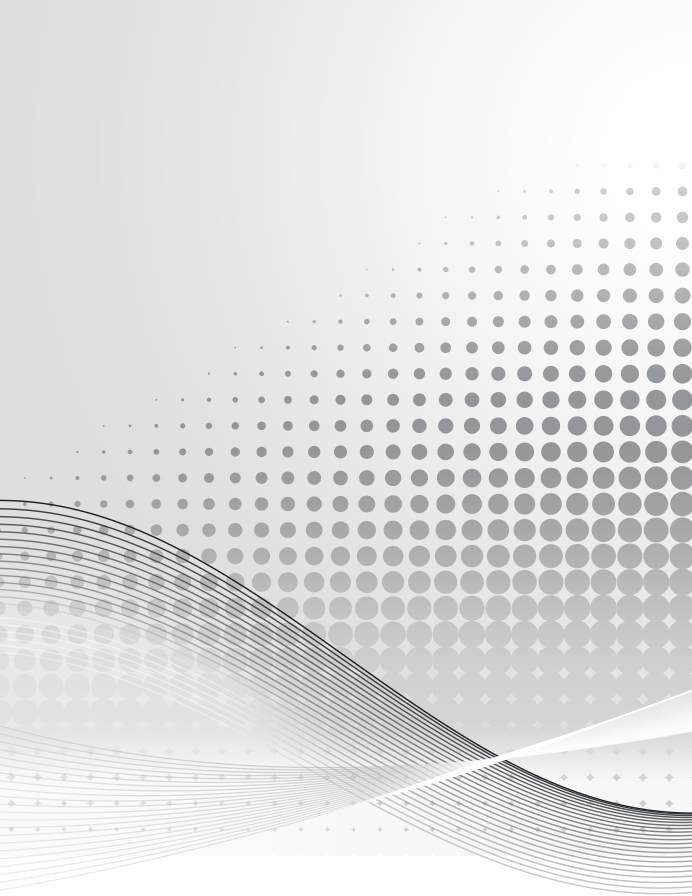
A Shadertoy shader for this background:

```glsl
// Silver backdrop: a halftone dot field that swells toward the lower right,
// crossed by two families of fine wave lines and a pale twisted ribbon.
// Lengths are in canvas heights, with y measured down from the top edge.

const float PI = 3.14159265;

// Soft coverage of a stroke or disc, d = distance, r = half width
float cover(float d, float r, float px) {
    return clamp((r - d) / px + 0.5, 0.0, 1.0);
}

// Falling wave: s = 0 is its dark upper rim, s = 1 its lower rim
float waveHeight(float u, float s) {
    float upper = 0.733 - 0.1745 * cos(PI * u);
    float lower = 0.862 - 0.134 * cos(PI * u) + 0.0195 * sin(PI * u);
    return mix(upper, lower, pow(s, mix(0.95, 1.5, u * u)));
}

// Rising ribbon: all strands cross where u = 0.724
float ribbonHeight(float u, float s) {
    float k = u - 0.724;
    float rim = -0.26 * k - 0.059 * k * k + 0.027 * k * k * k;
    float inner = -0.078 * k - 0.13 * k * k + 0.065 * k * k * k;
    return 0.8464 + mix(rim, inner, s);
}

// Radial light from the right, a grey band low down, white at the foot
float backdropTone(vec2 p, float aspect) {
    float d = length(p - vec2(aspect, 0.17));
    float tone = mix(1.0, 0.87, smoothstep(0.0, 0.8, d));
    tone = mix(tone, 0.81, smoothstep(0.78, 0.91, p.y));
    return mix(tone, 1.0, smoothstep(0.932, 0.948, p.y));
}

// Dots run from white to mid grey and back to white down the canvas
float dotTone(float y) {
    return 1.0 - 0.2 * smoothstep(0.17, 0.22, y)
               - 0.21 * smoothstep(0.2, 0.46, y)
               + 0.24 * smoothstep(0.47, 0.8, y)
               + 0.14 * smoothstep(0.8, 0.88, y);
}

float dotCoverage(vec2 p, float u, float px) {
    vec2 pitch = vec2(0.02936, 0.02908);
    vec2 anchor = vec2(0.7617, 0.4753);
    vec2 center = anchor + pitch * round((p - anchor) / pitch);
    // Growth is measured from a slanted front
    float growth = center.y - 0.5326 + 0.6 * (center.x - 0.0273);
    float radius = 0.0009 + 0.0208 * (1.0 - exp(-max(growth, 0.0) / 0.495));
    radius += 0.0065 * (1.0 - u) * smoothstep(0.56, 0.85, center.y);
    float shown = step(-0.008, growth) * step(center.y, 0.95);
    return shown * cover(length(p - center), radius, px);
}

void mainImage(out vec4 fragColor, in vec2 fragCoord) {
    float px = 1.0 / iResolution.y;
    float aspect = iResolution.x / iResolution.y;
    vec2 p = vec2(fragCoord.x, iResolution.y - fragCoord.y) * px;
    float u = p.x / aspect;

    // Backdrop and halftone
    float tone = backdropTone(p, aspect);
    tone = mix(tone, dotTone(p.y), dotCoverage(p, u, px));

    // Translucent veil below the wave on the left
    float rim = waveHeight(u, 0.0);
    float veil = smoothstep(rim, rim + 0.17, p.y) * (1.0 - smoothstep(0.3, 0.65, u));
    tone = mix(tone, 1.0, 0.34 * veil);

    // Fine wave lines, dark at the rim, turning white at the lower left
    float waveStretch = sqrt(1.0 + 0.5 * pow(sin(PI * u), 2.0));
    for (int i = 0; i < 22; i++) {
        float s = float(i) / 21.0;
        float d = abs(p.y - waveHeight(u, s)) / waveStretch;
        float white = smoothstep(0.5, 0.8, s) * (1.0 - smoothstep(0.3, 0.55, u));
        float ink = mix(mix(0.12, 0.55, sqrt(s)), 1.0, white);
        float alpha = mix(1.0, 0.5, s) * mix(1.0 - 0.35 * s, 1.0, u);
        tone = mix(tone, ink, alpha * cover(d, 0.0008, px));
    }

    // Shaded ribbon face to the right of the crossing
    float top = ribbonHeight(u, 0.0);
    float bottom = ribbonHeight(u, 1.0);
    float across = (p.y - top) / max(bottom - top, 0.0001);
    float face = cover(max(top - p.y, p.y - bottom), 0.0, px) * step(0.724, u);
    tone = mix(tone, mix(0.84, 0.98, smoothstep(0.0, 0.9, across)), face);

    // Ribbon strands: grey on the left, white on the right
    for (int i = 0; i < 22; i++) {
        float s = float(i) / 21.0;
        float d = abs(p.y - ribbonHeight(u, s)) / 1.04;
        float right = smoothstep(0.5, 0.72, u);
        float ink = mix(mix(0.82, 0.72, s), 0.99, right);
        float alpha = mix(0.4 + 0.25 * smoothstep(0.0, 0.4, u), 0.6, right);
        tone = mix(tone, ink, alpha * cover(d, 0.0007, px));
    }

    // Bright edge of the ribbon, widest at the crossing
    float glint = smoothstep(0.4, 0.62, u);
    float edgeWidth = mix(0.001, 0.0034, exp(-pow((u - 0.7) / 0.12, 2.0)));
    tone = mix(tone, 1.0, glint * cover(abs(p.y - top) / 1.06, edgeWidth, px));

    // Cool tint in the greys only
    vec3 tint = vec3(-0.03, 0.0, 0.03) * (1.0 - tone);
    fragColor = vec4(clamp(vec3(tone) + tint, 0.0, 1.0), 1.0);
}
```
